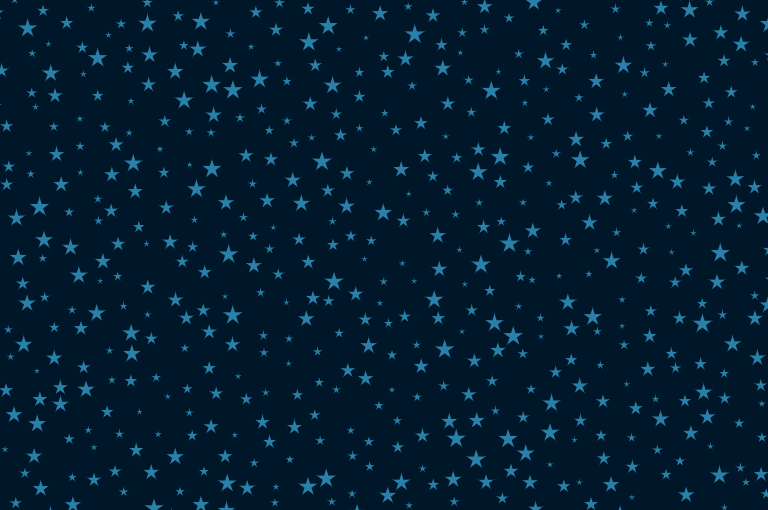
Reproduce this pattern procedurally as a WebGL 2 fragment shader.

```glsl
#version 300 es
precision highp float;
// Night-blue field scattered with small upright five-pointed stars of mixed sizes.

uniform vec2 u_resolution;
out vec4 fragColor;

const vec3 NIGHT = vec3(0.0, 0.09, 0.16);
const vec3 STAR_BLUE = vec3(0.16, 0.50, 0.66);
const float SPACING = 0.0542;                // mean star spacing, in canvas heights
const vec2 CELL = vec2(1.075, 0.931);        // triangular lattice cell of unit area
const float LATTICE_TILT = 0.42;             // turns the rows so they do not show
const float MIN_RADIUS = 0.10;               // star radii, in spacings
const float MAX_RADIUS = 0.37;
const float SIZE_BIAS = 1.3;                 // above 1 favours small stars
const float JITTER = 0.42;                   // wander of a vanishingly small star
const float JITTER_LOSS = 0.45;              // big stars wander less, to stay apart
const float PI = 3.14159265;

vec3 hash3(vec2 cell) {
    vec3 h = fract(cell.xyx * vec3(0.1031, 0.1030, 0.0973));
    h += dot(h, h.yxz + 33.33);
    return fract((h.xxy + h.yzz) * h.zyx);
}

// Signed distance to the edges of an upright pentagram
float starDistance(vec2 p, float radius) {
    float sector = 2.0 * PI / 5.0;
    float angle = mod(atan(p.x, p.y) + 0.5 * sector, sector) - 0.5 * sector;
    vec2 folded = length(p) * vec2(cos(angle), abs(sin(angle)));
    vec2 edgeNormal = vec2(sin(PI / 10.0), cos(PI / 10.0));
    return dot(folded - vec2(radius, 0.0), edgeNormal);
}

// Distance to the nearest star of the jittered, staggered lattice
float starField(vec2 p) {
    float c = cos(LATTICE_TILT), s = sin(LATTICE_TILT);
    mat2 tilt = mat2(c, s, -s, c);
    vec2 q = tilt * p;
    float row = floor(q.y / CELL.y);
    float nearest = 1.0;
    for (int j = -1; j <= 1; j++) {
        float y = row + float(j);
        float stagger = 0.5 * mod(y, 2.0);
        float column = floor(q.x / CELL.x - stagger);
        for (int i = -1; i <= 1; i++) {
            vec2 id = vec2(column + float(i), y);
            vec3 rnd = hash3(id + 71.0);
            float radius = mix(MIN_RADIUS, MAX_RADIUS, pow(rnd.x, SIZE_BIAS));
            float wander = (JITTER - JITTER_LOSS * radius) * sqrt(rnd.y);
            float heading = 2.0 * PI * rnd.z;
            vec2 center = (id + vec2(stagger + 0.5, 0.5)) * CELL
                        + wander * vec2(cos(heading), sin(heading));
            // Undo the tilt so that every star stands upright
            vec2 offset = transpose(tilt) * (q - center);
            nearest = min(nearest, starDistance(offset, radius));
        }
    }
    return nearest;
}

void main() {
    float unit = u_resolution.y * SPACING;
    float d = starField(gl_FragCoord.xy / unit);
    float coverage = clamp(0.5 - d * unit, 0.0, 1.0);
    fragColor = vec4(mix(NIGHT, STAR_BLUE, coverage), 1.0);
}
```
